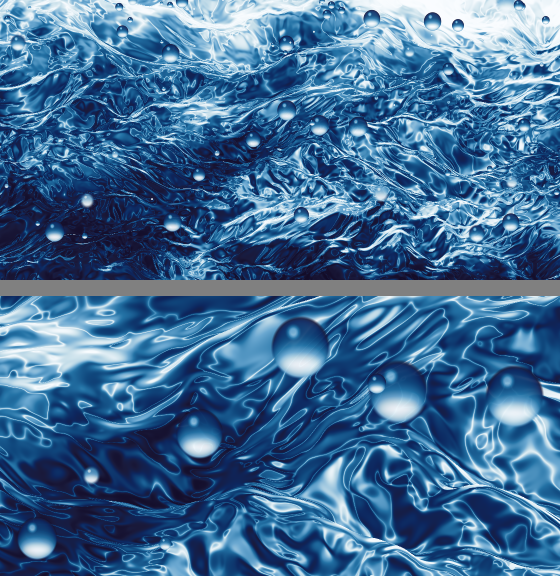
Top: the whole. Bottom: its middle third, enlarged.
Reproduce this texture procedurally as a WebGL 2 fragment shader.

```glsl
#version 300 es
precision highp float;
// Choppy blue water seen obliquely, with falling drops in front of it.
// A ridged height field is marched front to back; Fresnel, bent reflections
// and thin light filaments give a tone, which a colour ramp turns into blues.

#define WAVE_FREQ 3.3
#define WAVE_HEIGHT 0.085
#define VIEW_SIN 0.58
#define VIEW_COS 0.815
#define MARCH_STEPS 24
#define FRESNEL_GAIN 2.1
#define REFLECTION_GAIN 1.9
#define FILAMENT_GAIN 1.5
#define PATCH_GAIN 1.7
#define TONE_BIAS 0.55
#define DROP_COUNT 84

uniform vec2 u_resolution;
out vec4 fragColor;

vec2 hash2(vec2 p) {
    vec3 q = fract(p.xyx * vec3(0.1031, 0.1030, 0.0973));
    q += dot(q, q.yzx + 33.33);
    return fract((q.xx + q.yz) * q.zy);
}

float corner(vec2 cell, vec2 f, vec2 o) {
    return dot(hash2(cell + o) * 2.0 - 1.0, f - o);
}

// Gradient noise, roughly -0.8 to 0.8
float noise(vec2 p) {
    vec2 c = floor(p), f = p - c;
    vec2 u = f * f * f * (f * (f * 6.0 - 15.0) + 10.0);
    float low = mix(corner(c, f, vec2(0, 0)), corner(c, f, vec2(1, 0)), u.x);
    float high = mix(corner(c, f, vec2(0, 1)), corner(c, f, vec2(1, 1)), u.x);
    return 1.3 * mix(low, high, u.y);
}

// Rounded crests and troughs; gain sets the amount of fine chop
float waterHeight(vec2 ground, int octaves, float gain) {
    vec2 p = ground * WAVE_FREQ + 17.0;
    p += 0.25 * sin(p.yx * vec2(2.3, 1.9) + vec2(0.4, 2.1));
    float sum = 0.0, amp = 1.0;
    for (int i = 0; i < octaves; i++) {
        float n = noise(p);
        sum += amp * (1.0 - 2.0 * sqrt(n * n + 0.012));
        p = mat2(1.62, 1.0, -1.0, 1.62) * p + 5.3;
        amp *= gain;
    }
    return sum * WAVE_HEIGHT;
}

vec3 waterRamp(float tone) {
    const vec3 shades[8] = vec3[8](
        vec3(0.07, 0.04, 0.15), vec3(0.10, 0.10, 0.23),
        vec3(0.05, 0.15, 0.37), vec3(0.06, 0.28, 0.49),
        vec3(0.14, 0.45, 0.65), vec3(0.42, 0.66, 0.82),
        vec3(0.79, 0.88, 0.92), vec3(0.98, 0.99, 1.0));
    const float stops[8] = float[8](0.0, 0.06, 0.17, 0.35, 0.57, 0.765, 0.91, 1.0);
    vec3 col = shades[0];
    for (int i = 1; i < 8; i++)
        col = mix(col, shades[i], clamp((tone - stops[i - 1]) / (stops[i] - stops[i - 1]), 0.0, 1.0));
    return col;
}

float waterTone(vec2 uv, float aspect) {
    float gain = mix(0.43, 0.33, smoothstep(0.45, 1.0, uv.y));

    // Find the nearest wave along the oblique line of sight
    float top = 1.4 * WAVE_HEIGHT, stepSize = top * 1.25 / float(MARCH_STEPS);
    float level = top, lastGap = 0.01;
    for (int i = 0; i < MARCH_STEPS; i++) {
        vec2 g = vec2(uv.x, (uv.y - level * VIEW_COS) / VIEW_SIN);
        float gap = level - waterHeight(g, 3, gain);
        if (gap < 0.0) {
            level += stepSize * gap / (gap - lastGap);
            break;
        }
        lastGap = gap;
        level -= stepSize;
    }
    vec2 ground = vec2(uv.x, (uv.y - level * VIEW_COS) / VIEW_SIN);

    // Surface normal and reflected ray
    const float e = 0.007;
    float h = waterHeight(ground, 4, gain);
    float hx = waterHeight(ground + vec2(e, 0.0), 4, gain) - h;
    float hz = waterHeight(ground + vec2(0.0, e), 4, gain) - h;
    vec3 normal = normalize(vec3(-hx, e, -hz));
    vec3 view = vec3(0.0, VIEW_SIN, -VIEW_COS);
    vec3 bounce = reflect(-view, normal);

    // Light on the surface
    float fresnel = pow(1.0 - clamp(dot(normal, view), 0.0, 1.0), 3.0);
    float mirrored = noise(bounce.xz * 1.25 + ground * 2.0 + 3.0);
    float vein = noise(bounce.xy * 1.1 + ground * vec2(4.0, 5.0) + 41.0);
    float filament = pow(max(1.0 - 2.2 * abs(vein), 0.0), 7.0);
    float depth = noise(ground * vec2(2.2, 2.0) + 71.0) + 0.6 * noise(ground * vec2(5.0, 4.0) + 23.0);
    float across = uv.x / aspect;
    float haze = 1.7 * (uv.y - 0.5) + 0.9 * (across - 0.5)
        + 1.4 * smoothstep(0.72, 1.0, uv.y) * mix(0.5, 1.0, across);
    float z = haze + FRESNEL_GAIN * fresnel + REFLECTION_GAIN * mirrored
        + FILAMENT_GAIN * filament + PATCH_GAIN * depth - TONE_BIAS;
    return 1.0 / (1.0 + exp(-1.7 * z));
}

// Glassy drops: dark upper rim, light gathered low, some out of focus
vec3 addDrops(vec3 col, vec2 uv, float aspect) {
    for (int i = 0; i < DROP_COUNT; i++) {
        vec2 a = hash2(vec2(float(i) + 3.0, 7.0)), b = hash2(vec2(float(i) + 9.0, 53.0));
        vec2 center = vec2(a.x * aspect, 1.0 - 0.85 * pow(a.y, 1.7));
        float radius = mix(0.0025, 0.036, pow(b.x, 1.6));
        vec2 q = (uv - center) / radius * vec2(1.0, 0.94);
        float d = length(q);
        if (d > 1.5) continue;
        float blur = max(mix(0.08, 0.45, smoothstep(0.6, 1.0, b.y)), 0.7 / (radius * u_resolution.y));
        float cover = 1.0 - smoothstep(1.0 - blur, 1.0 + blur * 0.5, d);
        float glow = smoothstep(0.55, -0.6, q.y + 0.25 * q.x * q.x);
        float glint = 1.0 - smoothstep(0.08, 0.3, length(q - vec2(-0.25, 0.5)));
        float tone = 0.3 + 0.72 * glow - 0.3 * pow(min(d, 1.0), 5.0) + 0.5 * glint;
        tone = mix(tone, 0.97, max(smoothstep(0.7, 0.95, b.y) * 0.75, smoothstep(0.009, 0.004, radius)));
        col = mix(col, waterRamp(tone), cover * 0.93);
    }
    return col;
}

void main() {
    float aspect = u_resolution.x / u_resolution.y;
    vec3 col = vec3(0.0);
    for (int s = 0; s < 4; s++) {
        vec2 offset = vec2(s & 1, s >> 1) * 0.5 - 0.25;
        col += 0.25 * waterRamp(waterTone((gl_FragCoord.xy + offset) / u_resolution.y, aspect));
    }
    fragColor = vec4(addDrops(col, gl_FragCoord.xy / u_resolution.y, aspect), 1.0);
}
```
